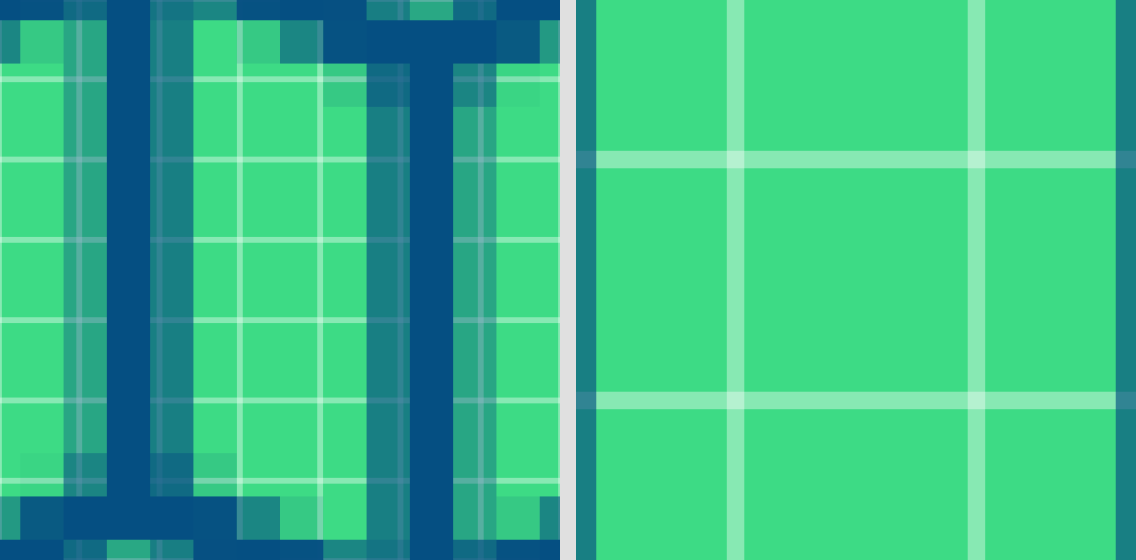
Left: the whole. Right: its middle third, enlarged.
Reproduce this pattern procedurally as a Shadertoy shader.

```glsl
// Coarse square blocks of dark blue outline over a green sheet ruled with pale lines.
// Two forked strokes, one a half turn of the other, are averaged over each block,
// so the blocks at their edges take on in-between teal tones.

// Coverage of a wall that ends in a pair of sloping legs; y points down.
float forkedStroke(vec2 p, float softness) {
    vec2 q = p - vec2(-3.36, 5.1);
    float across = abs(mod(q.x + 6.36, 12.72) - 6.36);
    float wall = max(abs(q.x), q.y);
    float legs = abs(q.y - 0.5 * across) / length(vec2(1.0, 0.5));
    return clamp(0.5 + (1.018 - min(wall, legs)) / softness, 0.0, 1.0);
}

// Mean outline coverage inside one block
float blockCoverage(vec2 block) {
    const int STEPS = 4;
    float stepSize = 1.0 / float(STEPS);
    float total = 0.0;
    for (int j = 0; j < STEPS; j++) {
        for (int i = 0; i < STEPS; i++) {
            vec2 p = block + (vec2(i, j) + 0.5) * stepSize;
            total += max(forkedStroke(p, stepSize), forkedStroke(-p, stepSize));
        }
    }
    return total * stepSize * stepSize;
}

// Blocks with their shared borders blended over one pixel
float blockyOutline(vec2 p, float pixel) {
    vec2 corner = floor(p + 0.5);
    vec2 blend = clamp((p - corner) / pixel + 0.5, 0.0, 1.0);
    float above = mix(blockCoverage(corner - 1.0),
                      blockCoverage(corner - vec2(0.0, 1.0)), blend.x);
    float below = mix(blockCoverage(corner - vec2(1.0, 0.0)),
                      blockCoverage(corner), blend.x);
    return mix(above, below, blend.y);
}

void mainImage(out vec4 fragColor, in vec2 fragCoord) {
    float pixel = 1.0 / iResolution.y;
    vec2 p = (fragCoord - 0.5 * iResolution.xy) * pixel;
    p.y = -p.y;

    // Green sheet with translucent rules, brighter where they cross
    vec3 color = vec3(0.24, 0.86, 0.52);
    float spacing = 0.1434;
    vec2 lineDistance = abs(fract(p / spacing) - 0.5) * spacing;
    vec2 rule = 0.38 * clamp(0.5 + (0.0052 - lineDistance) / pixel, 0.0, 1.0);
    color = mix(color, vec3(1.0), rule.x);
    color = mix(color, vec3(1.0), rule.y);

    // Blue outline on top
    float blockSize = 0.0773;
    float outline = blockyOutline(p / blockSize, pixel / blockSize);
    color = mix(color, vec3(0.02, 0.31, 0.51), outline);

    fragColor = vec4(color, 1.0);
}
```
